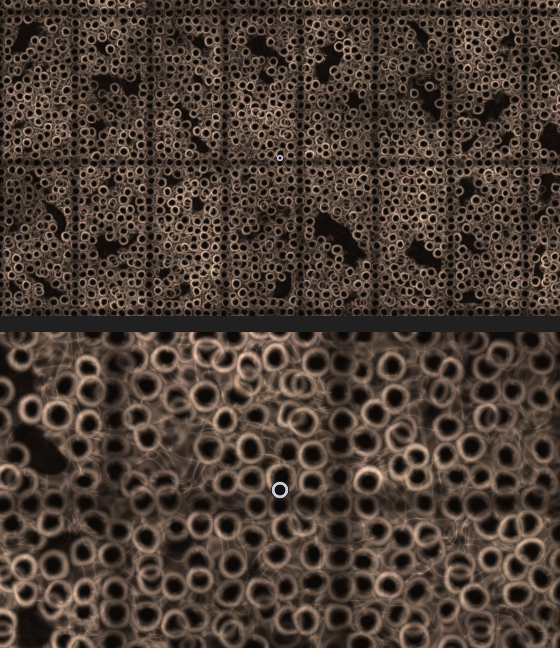
Top: the whole. Bottom: its middle third, enlarged.
Reproduce this pattern procedurally as a Shadertoy shader.

```glsl
// Clusters of pale brown rings over fine fibres, in dim-seamed panels eight across and two down.

const vec2 PANEL = vec2(0.2375, 0.475);

vec2 hash2(vec2 p) {
    vec3 q = fract(p.xyx * vec3(0.1031, 0.1030, 0.0973));
    q += dot(q, q.yzx + 33.33);
    return fract((q.xx + q.yz) * q.zy);
}

float noise(vec2 p) {
    vec2 i = floor(p), f = fract(p);
    f = f * f * (3.0 - 2.0 * f);
    return mix(mix(hash2(i).x, hash2(i + vec2(1, 0)).x, f.x),
               mix(hash2(i + vec2(0, 1)).x, hash2(i + vec2(1, 1)).x, f.x), f.y);
}

// Distance to the nearest panel seam
float seamDistance(vec2 p) {
    vec2 d = abs(p - PANEL * round(p / PANEL));
    return min(d.x, d.y);
}

// Elongated diagonal gaps, leaning either way from panel to panel; 0 inside a gap
float coverage(vec2 p) {
    vec2 panel = floor(p / PANEL);
    float lean = hash2(panel + 40.0).x < 0.5 ? -1.0 : 1.0;
    vec2 along = vec2(p.x + lean * p.y, p.y - lean * p.x);
    float gap = noise(along * vec2(9.0, 19.0) + panel * 7.3 + 50.0);
    gap += 0.35 * (noise(p * 42.0 + 90.0) - 0.5);
    gap *= smoothstep(0.005, 0.04, seamDistance(p));
    return 1.0 - smoothstep(0.62, 0.82, gap);
}

// Fine curling strands from warped ridges
float fibres(vec2 p) {
    float sum = 0.0;
    for (int i = 0; i < 3; i++) {
        float k = float(i);
        vec2 warp = vec2(noise(p * 32.0 + k * 17.0), noise(p * 32.0 + k * 29.0 + 60.0));
        float ridge = abs(noise(p * (46.0 + 20.0 * k) + warp * 4.0 + 100.0) - 0.5);
        sum += exp(-ridge * 11.0);
    }
    return sum / 3.0;
}

// Jittered rings: x is rim light, y is 0 inside the dark cores
vec2 rings(vec2 p, float cell, float seed) {
    vec2 base = round(p / cell);
    float rim = 0.0, core = 1.0;
    for (int y = -1; y <= 1; y++)
    for (int x = -1; x <= 1; x++) {
        vec2 id = base + vec2(x, y);
        vec2 rnd = hash2(id + seed), look = hash2(id + seed + 71.0);
        // Rings along a seam stay in line
        float loose = mix(0.3, 0.72, smoothstep(0.0, 0.03, seamDistance(id * cell)));
        vec2 centre = (id + (rnd - 0.5) * loose) * cell;
        float present = smoothstep(0.2, 0.65, coverage(centre)) * step(0.05, look.y);
        float radius = cell * mix(0.38, 0.49, look.x);
        vec2 offset = p - centre;
        float d = length(offset * (1.0 + 0.1 * (look.yx - 0.5)));
        float band = (d - radius) / (cell * 0.135);
        float shine = 0.85 + 0.15 * sin(atan(offset.y, offset.x) + look.y * 6.28);
        rim = max(rim, exp(-band * band) * shine * mix(0.72, 1.25, look.y) * present);
        core = min(core, mix(1.0, smoothstep(radius * 0.36, radius * 0.86, d), present));
    }
    return vec2(rim, core);
}

void mainImage(out vec4 fragColor, in vec2 fragCoord) {
    vec2 uv = fragCoord / iResolution.y;
    vec2 p = uv - vec2(0.0, 0.486);

    // Slight waviness keeps the rims organic
    vec2 q = p + 0.004 * (vec2(noise(p * 60.0 + 200.0), noise(p * 60.0 + 300.0)) - 0.5);
    vec2 front = rings(q, PANEL.x / 8.0, 130.0);
    vec2 back = rings(q + 0.011, PANEL.x / 10.0, 410.0);
    float strands = fibres(p);
    float cover = coverage(p);

    // Fibres and faint rings lie beneath the bright rings
    float light = (0.17 + 0.85 * strands) * mix(0.12, 1.0, cover);
    light = light * mix(0.55, 1.0, back.y) + 0.24 * back.x * cover;
    light *= front.y;
    // Rims stay visible as walls where neighbouring cores meet
    light = max(light, front.x * (0.85 + 0.5 * strands) * mix(0.6, 1.0, front.y));

    // Dim seams and broad worn patches
    light *= mix(0.48, 1.0, smoothstep(0.002, 0.022, seamDistance(p)));
    light *= mix(0.72, 1.28, noise(p * 6.0 + 20.0));
    vec2 patchOffset = p - vec2(0.08, -0.13);
    light *= 1.0 - 0.45 * exp(-dot(patchOffset, patchOffset) * 90.0);

    vec3 tint = mix(vec3(0.58, 0.48, 0.43), vec3(0.58, 0.50, 0.42), noise(p * 24.0 + 500.0));
    vec3 color = vec3(0.045, 0.03, 0.022) + tint * light;

    // Small pale ring with a dark core at the centre
    float d = length(uv - 0.5 * vec2(iResolution.x / iResolution.y, 1.0));
    float pixel = 1.0 / iResolution.y;
    color = mix(color, vec3(0.05, 0.05, 0.07), 1.0 - smoothstep(0.009, 0.009 + pixel, d));
    float marker = 1.0 - smoothstep(0.001, 0.001 + pixel, abs(d - 0.0072));
    color = mix(color, vec3(0.80, 0.80, 0.84), marker);

    fragColor = vec4(clamp(color, 0.0, 1.0), 1.0);
}
```
